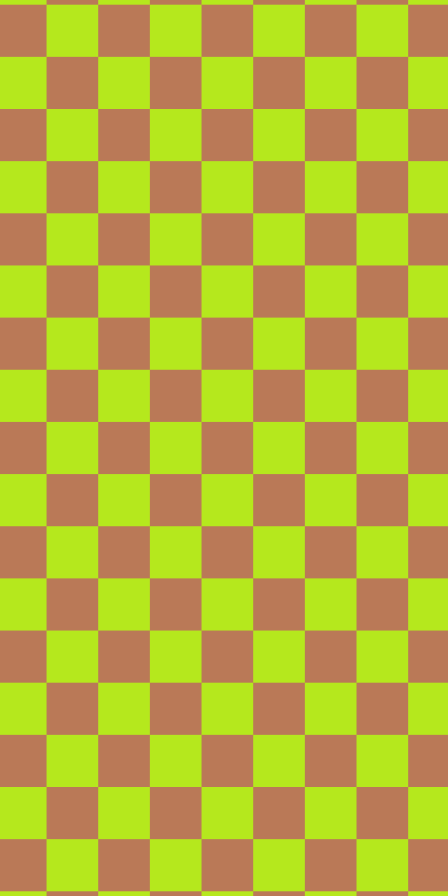
Write a Shadertoy shader that draws this pattern.

```glsl
// Two-colour checkerboard of nearly square cells, centred on one brown cell.
// Each axis is a smoothed square wave; the product of the two signs picks
// the colour, and edges are blended over exactly one pixel.

const vec3 BROWN = vec3(0.729, 0.475, 0.341);
const vec3 LIME = vec3(0.710, 0.910, 0.112);

const vec2 CELL_COUNT = vec2(8.672, 17.18);      // cells across and down
const vec2 CENTRE_CELL = vec2(0.5075, 0.5);      // middle of a brown cell

// Square wave per axis: +1 around even integers, -1 around odd ones.
vec2 squareWave(vec2 p, vec2 pixelSize) {
    vec2 edgeDistance = abs(mod(p, 2.0) - 1.0) - 0.5;
    return clamp(2.0 * edgeDistance / pixelSize, -1.0, 1.0);
}

// Share of brown in the pixel, from 0 to 1.
float checker(vec2 p, vec2 pixelSize) {
    vec2 wave = squareWave(p, pixelSize);
    return 0.5 + 0.5 * wave.x * wave.y;
}

void mainImage(out vec4 fragColor, in vec2 fragCoord) {
    // Canvas position measured in cells
    vec2 uv = fragCoord / iResolution.xy;
    vec2 cell = (uv - CENTRE_CELL) * CELL_COUNT;
    vec2 pixelSize = CELL_COUNT / iResolution.xy;

    vec3 colour = mix(LIME, BROWN, checker(cell, pixelSize));
    fragColor = vec4(colour, 1.0);
}
```
